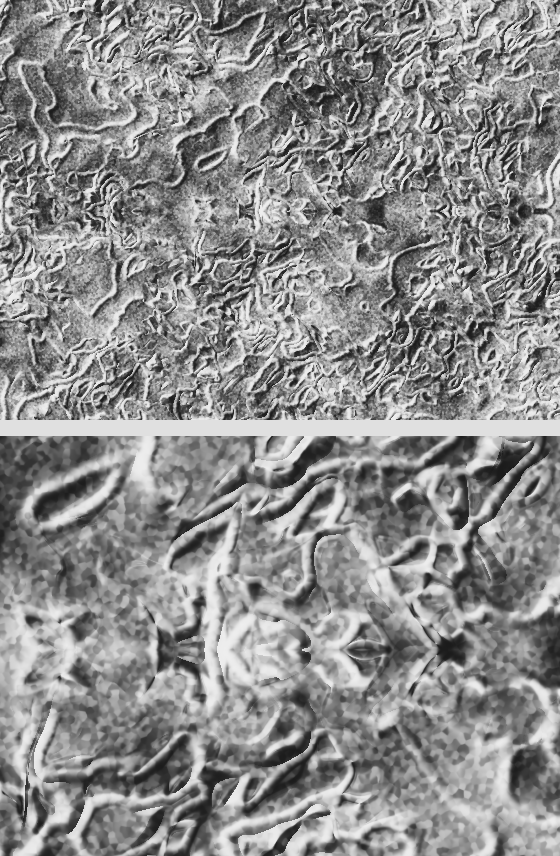
Top, the full canvas; bottom, a detail of the centre.
A Shadertoy shader for this texture:

```glsl
const vec2 LIGHT = vec2(-0.83, 0.56);
const float EDGE_WIDTH = 0.0065;
const float MID_GREY = 0.515;
const float GREY_RANGE = 0.42;

vec3 hash3(vec2 cell) {
    vec3 h = fract(cell.xyx * vec3(0.1031, 0.1030, 0.0973));
    h += dot(h, h.yxz + 33.33);
    return fract((h.xxy + h.yzz) * h.zyx);
}

// Smooth cellular noise: random cell values blended by distance, in -1..1
float cells(vec2 p) {
    vec2 base = floor(p);
    float total = 0.0, weights = 0.0001;
    for (int j = -1; j <= 1; j++)
    for (int i = -1; i <= 1; i++) {
        vec2 cell = base + vec2(i, j);
        vec3 rnd = hash3(cell + 57.0);
        vec2 d = cell + rnd.xy - p;
        float w = exp(-6.0 * dot(d, d));
        total += w * (rnd.z * 2.0 - 1.0);
        weights += w;
    }
    return total / weights;
}

// Layered sines bend the cell outlines
vec2 bend(vec2 p) {
    p += 0.014 * sin(p.yx * vec2(23.0, 19.0) + vec2(1.0, 4.0));
    return p + 0.005 * sin(p.yx * vec2(61.0, 71.0) + p * 17.0);
}

// Terrain height, where each whole number is one terrace edge
float height(vec2 p, float roughness) {
    p = bend(p);
    float broad = 1.6 * cells(p * 6.0) + 0.75 * cells(p * 13.0 + 7.0);
    float fine = 0.6 * cells(p * 28.0 + 13.0) + 0.22 * cells(p * 55.0 + 29.0);
    return broad + roughness * fine;
}

// Lit relief of eroded terraces, as an offset from the middle grey
float relief(vec2 p) {
    float roughness = smoothstep(-0.55, 0.35, cells(p * 5.0 + 41.0)) * 1.1 + 0.25;
    float e = 0.002;
    float h = height(p, roughness);
    vec2 slope = vec2(height(p + vec2(e, 0.0), roughness) - h,
                      height(p + vec2(0.0, e), roughness) - h) / e;
    float steepness = max(length(slope), 1.0);
    float facing = dot(slope / steepness, LIGHT);

    float level = h - floor(h + 0.5);
    float x = level / steepness / EDGE_WIDTH;
    float rim = exp(-x * x);
    float terrace = smoothstep(-1.0, 1.0, x) - 0.5 - level;

    float tone = 0.18 * cells(p * 4.5 + 3.0) + 0.15 * cells(p * 21.0 + 11.0);
    float emboss = -0.15 * tanh(dot(slope, LIGHT) * 0.07);
    float edge = 0.95 * facing * x * rim + 0.17 * (rim - 0.25);
    return tone + emboss + edge + 0.32 * facing * terrace;
}

void mainImage(out vec4 fragColor, in vec2 fragCoord) {
    vec2 p = fragCoord / iResolution.y;
    float axisY = p.y - 0.497;
    float away = abs(axisY);

    // Mirrored band along the horizontal axis
    vec2 mirrored = vec2(p.x, 0.497 + away);
    float shade = relief(p);
    if (axisY < 0.0 && away < 0.075)
        shade = mix(relief(mirrored), shade, smoothstep(0.025, 0.075, away));
    float knots = cells(vec2(p.x * 24.0, away * 38.0) + 5.0);
    shade += (0.35 * knots - 0.06) * exp(-away * away / 0.0005);

    // Fine grain and soft tonal limits
    shade += 0.17 * cells(p * 230.0);
    float grey = MID_GREY + GREY_RANGE * tanh(1.15 * shade / GREY_RANGE);
    fragColor = vec4(vec3(grey), 1.0);
}
```
